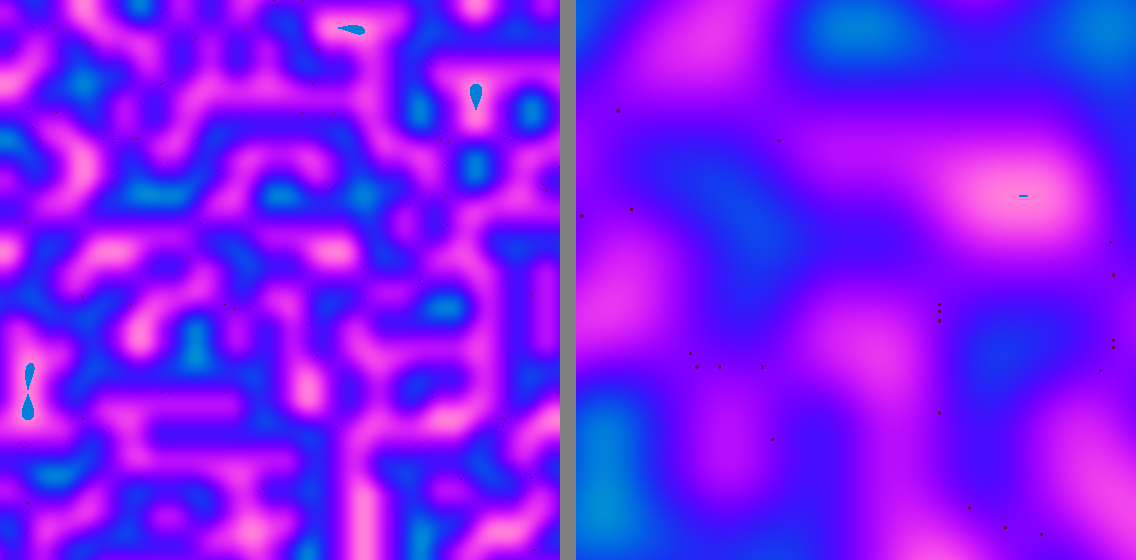
Left: the whole. Right: its middle third, enlarged.
Write a three.js fragment shader that draws this pattern.

```glsl
// Neon plasma: gradient noise on a 10 x 10 lattice whose gradients point only
// along the axes, giving straight bars, bends and round blobs. A cosine palette
// runs blue - violet - pink; fine dark grains sit on the zero contours.
varying vec2 vUv;

const float PI = 3.14159265;

float hash(vec2 p) {
  vec3 q = fract(p.xyx * 0.1031);
  q += dot(q, q.yzx + 33.33);
  return fract((q.x + q.y) * q.z);
}

// One of the four axis directions, chosen per lattice point
vec2 axisGradient(vec2 corner) {
  float h = hash(corner + 17.0) * 4.0;
  float side = mod(floor(h), 2.0) * 2.0 - 1.0;
  return h < 2.0 ? vec2(side, 0.0) : vec2(0.0, side);
}

float ramp(vec2 cell, vec2 f, vec2 corner) {
  return dot(axisGradient(cell + corner), f - corner);
}

// Gradient noise in -0.5 .. 0.5 with a quintic fade
float axisNoise(vec2 p) {
  vec2 cell = floor(p);
  vec2 f = p - cell;
  vec2 w = f * f * f * (f * (f * 6.0 - 15.0) + 10.0);
  float low = mix(ramp(cell, f, vec2(0.0)), ramp(cell, f, vec2(1.0, 0.0)), w.x);
  float high = mix(ramp(cell, f, vec2(0.0, 1.0)), ramp(cell, f, vec2(1.0)), w.x);
  return mix(low, high, w.y);
}

vec3 palette(float n) {
  return 0.5 + 0.5 * vec3(sin(PI * n), -cos(PI * n), cos(0.5 * PI * n));
}

void main() {
  float n = axisNoise(vUv * 10.0);
  vec3 color = palette(n);

  // Hairline where the palette wraps round at the very crest
  color = mix(color, palette(-0.5), smoothstep(0.4998, 0.4999, n));

  // Sparse dark grains close to the zero contour
  vec2 grainId = floor(vUv * 512.0);
  float contour = abs(axisNoise((grainId + 0.5) / 51.2));
  float present = step(contour, 0.004) * step(0.965, hash(grainId + 5.0));
  float dot1 = 1.0 - smoothstep(0.4, 0.7, length(fract(vUv * 512.0) - 0.5));
  color = mix(color, vec3(0.4, 0.0, 0.25), present * dot1);

  gl_FragColor = vec4(color, 1.0);
}
```
